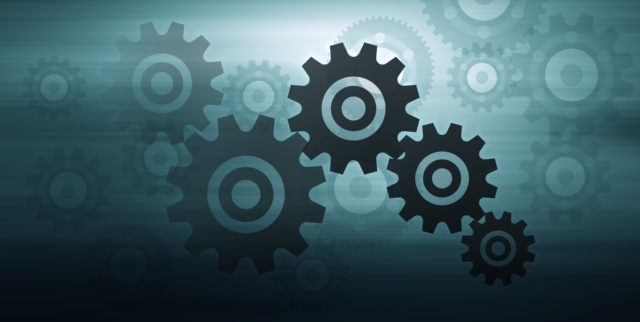
Reproduce this background procedurally as a Shadertoy shader.

```glsl
const float TAU = 6.2831853;
const float TEETH = 12.0;           // teeth of the foreground gears
const float STREAK_AMOUNT = 0.34;   // contrast of the horizontal streaks
const float GHOST_SHADE = 0.09;     // darkening by the faint gears
const float GHOST_LIGHT = 0.10;     // brightening of their hubs
const float RING_TINT = 0.20;       // tint left in the gear cutouts
const float HALO_WIDTH = 0.010;
const float HALO_LIGHT = 0.10;
const vec3 METAL_LOW = vec3(0.025, 0.035, 0.045);
const vec3 METAL_HIGH = vec3(0.15, 0.20, 0.22);

// Foreground gears: centre, radius, opacity
const vec4 GEARS[5] = vec4[5](
    vec4(0.503, 0.741, 0.194, 0.40), vec4(0.764, 0.396, 0.251, 0.74),
    vec4(1.098, 0.663, 0.207, 0.94), vec4(1.373, 0.446, 0.174, 0.97),
    vec4(1.547, 0.228, 0.117, 0.98));

// Faint gears: centre, radius, tooth count
const vec4 GHOSTS[12] = vec4[12](
    vec4(1.775, 0.767, 0.195, 12.0), vec4(1.497, 0.759, 0.110, 16.0),
    vec4(1.180, 0.780, 0.170, 50.0), vec4(1.503, 1.020, 0.200, 32.0),
    vec4(0.168, 0.728, 0.100, 14.0), vec4(0.212, 0.409, 0.135, 12.0),
    vec4(0.400, 0.176, 0.135, 60.0), vec4(0.500, 0.508, 0.125, 12.0),
    vec4(0.803, 0.700, 0.115, 16.0), vec4(1.120, 0.417, 0.195, 48.0),
    vec4(1.756, 0.451, 0.145, 12.0), vec4(0.970, 0.145, 0.120, 16.0));

float hash(vec2 p) {
    vec3 q = fract(p.xyx * 0.1031);
    q += dot(q, q.yzx + 33.33);
    return fract((q.x + q.y) * q.z);
}

float noise(vec2 p) {
    vec2 i = floor(p), f = fract(p);
    f = f * f * (3.0 - 2.0 * f);
    return mix(mix(hash(i), hash(i + vec2(1, 0)), f.x),
               mix(hash(i + vec2(0, 1)), hash(i + vec2(1, 1)), f.x), f.y);
}

float smoothMin(float a, float b, float k) {
    float h = max(k - abs(a - b), 0.0) / k;
    return min(a, b) - 0.25 * h * h * k;
}

float glow(vec2 p, vec2 centre, vec2 size) {
    vec2 d = (p - centre) / size;
    return exp(-dot(d, d));
}

float fill(float d) {
    float aa = 0.9 / iResolution.y;
    return 1.0 - smoothstep(-aa, aa, d);
}

// Signed distance to a disc with tapered teeth and rounded valleys
float gearShape(vec2 q, float radius, float teeth) {
    float sector = TAU / teeth;
    float a = mod(atan(q.y, q.x + 1e-5), sector) - 0.5 * sector;
    float r = length(q);
    vec2 f = r * vec2(cos(a), abs(sin(a)));
    float depth = radius * min(0.23, 2.7 / teeth);
    float halfWidth = radius * 1.2 / teeth + (radius - f.x) * 0.18;
    float tooth = max(f.x - radius, f.y - halfWidth);
    return smoothMin(r - radius + depth, tooth, 0.3 * depth);
}

// Soft light field with long horizontal streaks
float backdrop(vec2 p) {
    float tone = mix(0.05, 0.24, smoothstep(0.05, 0.5, p.y));
    tone += 0.57 * glow(p, vec2(1.295, 0.78), vec2(0.65, 0.45));
    tone += 0.33 * glow(p, vec2(0.72, 0.88), vec2(0.55, 0.16));
    tone += 0.13 * glow(p, vec2(0.16, 0.78), vec2(0.40, 0.10));
    tone += 0.12 * glow(p, vec2(1.11, 0.39), vec2(0.45, 0.12));
    tone -= 0.16 * glow(p, vec2(1.99, 0.61), vec2(0.30, 0.07));
    float streak = 0.5 * noise(p * vec2(1.3, 22.0))
                 + 0.3 * noise(p * vec2(1.8, 65.0) + 7.0)
                 + 0.2 * noise(p * vec2(2.5, 170.0) + 19.0) - 0.5;
    return tone * (1.0 + STREAK_AMOUNT * streak * (1.0 - 0.8 * smoothstep(0.3, 0.9, tone)));
}

// Relative brightness of one faint gear with ring, hub and bolt holes
float ghostShade(vec2 q, float radius, float teeth) {
    float r = length(q);
    float sector = TAU / 6.0;
    float a = mod(atan(q.y, q.x + 1e-5), sector) - 0.5 * sector;
    vec2 bolt = r * vec2(cos(a), sin(a)) - vec2(0.60 * radius, 0.0);
    float body = fill(gearShape(q, radius, teeth));
    float cut = fill(abs(r - 0.60 * radius) - 0.07 * radius) * 0.5;
    cut = max(cut, fill(length(bolt) - 0.10 * radius));
    float hub = fill(r - 0.42 * radius) - 0.5 * fill(r - 0.18 * radius);
    return 1.0 - GHOST_SHADE * body * (1.0 - cut) + (GHOST_LIGHT + GHOST_SHADE) * hub;
}

void mainImage(out vec4 fragColor, in vec2 fragCoord) {
    vec2 p = fragCoord / iResolution.y;
    float tone = backdrop(p);
    for (int i = 0; i < 12; i++)
        tone *= ghostShade(p - GHOSTS[i].xy, GHOSTS[i].z, GHOSTS[i].w);

    // Teal ramp that whitens with brightness
    tone = clamp(tone, 0.02, 0.94);
    vec3 color = vec3(tone * (0.47 + 0.56 * tone * tone), tone, tone + 0.03);

    // Foreground gears, the paler ones fading to the left
    for (int i = 0; i < 5; i++) {
        vec4 g = GEARS[i];
        vec2 q = p - g.xy;
        float r = length(q);
        float shape = gearShape(q, g.z, TEETH);
        float ring = fill(abs(r - 0.41 * g.z) - 0.07 * g.z);
        float hole = fill(r - 0.18 * g.z);
        float fade = mix(smoothstep(-1.2, 0.5, q.x / g.z), 1.0, g.w * g.w);
        float cover = fill(shape) * mix(1.0, RING_TINT, max(ring, hole));
        vec3 metal = mix(METAL_LOW, METAL_HIGH, clamp(p.y + 0.1 * q.y / g.z, 0.0, 1.0));
        color += HALO_LIGHT * g.w * exp(-max(shape, 0.0) / HALO_WIDTH) * color;
        color = mix(color, metal, cover * g.w * fade);
    }
    fragColor = vec4(color, 1.0);
}
```
